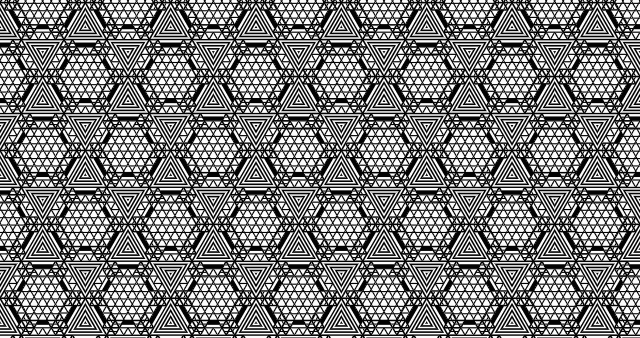
A Shadertoy shader for this pattern:

```glsl
// Offset from the nearest centre of a hexagonal lattice with unit spacing
vec2 latticeOffset(vec2 p) {
    vec2 cell = vec2(1.0, sqrt(3.0));
    vec2 a = mod(p + 0.5 * cell, cell) - 0.5 * cell;
    vec2 b = mod(p, cell) - 0.5 * cell;
    return dot(a, a) < dot(b, b) ? a : b;
}

// Ink coverage of a stroke, given the distance from its middle
float stroke(float dist, float width, float pixel) {
    return clamp((0.5 * width - abs(dist)) / pixel + 0.5, 0.0, 1.0);
}

// Strokes centred on every multiple of the period
float stripes(float v, float period, float width, float pixel) {
    return stroke((fract(v / period + 0.5) - 0.5) * period, width, pixel);
}

// Three crossing families of strokes
float triangleGrid(vec3 axes, float period, float width, float pixel) {
    return max(stripes(axes.x, period, width, pixel),
           max(stripes(axes.y, period, width, pixel),
               stripes(axes.z, period, width, pixel)));
}

void mainImage(out vec4 fragColor, in vec2 fragCoord) {
    float inradius = sqrt(3.0) / 4.0;
    float pixel = 7.5 / iResolution.x / inradius;
    vec2 p = 7.5 * fragCoord / iResolution.x - vec2(0.5, 0.466);
    vec2 q = latticeOffset(p) / inradius;

    // Triangular coordinates: the hexagon edge lies at hexDist = 1
    vec3 axes = vec3(q.y, dot(q, vec2(-0.866025, -0.5)), dot(q, vec2(0.866025, -0.5)));
    vec3 size = abs(axes);
    float hexDist = max(size.x, max(size.y, size.z));
    float spokeDist = min(size.x, min(size.y, size.z));
    bool evenWedge = axes.x * axes.y * axes.z > 0.0;

    float ink;
    if (hexDist > 1.0) {
        // Concentric triangles between the hexagons
        ink = stripes(hexDist - 1.0, 1.0 / 12.0, 0.043, pixel);
    } else if (hexDist < 0.6) {
        // Open lattice in the heart, shifted so that its nodes become small triangles
        ink = max(triangleGrid(axes + 0.02, 0.2, 0.03, pixel),
                  stroke(hexDist - 0.6, 0.038, pixel));
    } else if (spokeDist < 0.2) {
        // Dense lattice at the hexagon corners
        ink = max(triangleGrid(axes, 0.2, 0.045, pixel),
                  stripes(hexDist, 0.1, 0.03, pixel));
    } else {
        // Heavy bar along each edge, alternating between two rows
        float row = evenWedge ? 0.9 : 0.7;
        ink = triangleGrid(axes, 0.2, 0.032, pixel);
        if (abs(hexDist - row) < 0.1) {
            float outline = max(stripes(hexDist, 0.2, 0.032, pixel),
                                stroke(spokeDist - 0.2, 0.038, pixel));
            ink = max(outline, stroke(hexDist - row + 0.04, 0.12, pixel));
        }
    }

    fragColor = vec4(vec3(mix(0.99, 0.01, ink)), 1.0);
}
```
